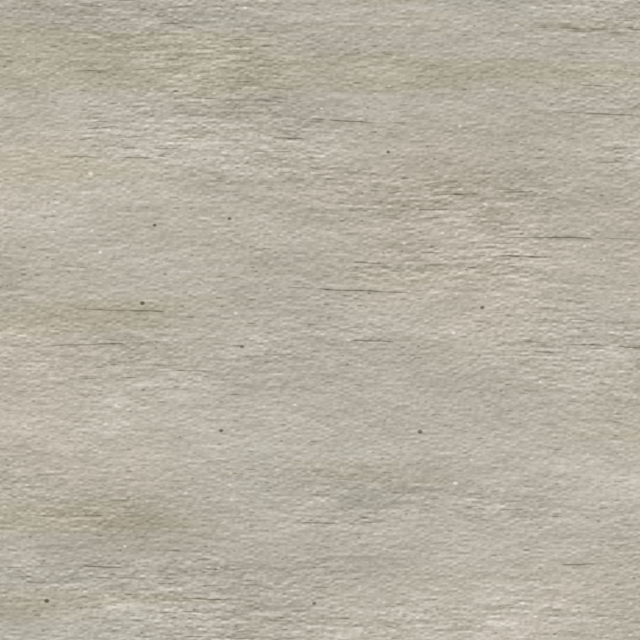
This texture is drawn by a WebGL 1 fragment shader. Its source:

```glsl
precision highp float;
// Weathered pale grey-beige wood: soft horizontal tone bands and olive stains
// from stretched fractal noise, a fine embossed grain with thin fibres, and
// scattered cracks, nicks, pits and pale flecks placed on jittered grids.

uniform vec2 u_resolution;

const vec3 DARK_WOOD = vec3(0.600, 0.582, 0.525);
const vec3 PALE_WOOD = vec3(0.790, 0.767, 0.720);
const vec3 OLIVE_STAIN = vec3(0.020, 0.021, 0.040);

float hash(vec2 p) {
  vec3 q = fract(p.xyx * 0.1031);
  q += dot(q, q.yzx + 33.33);
  return fract((q.x + q.y) * q.z);
}

// Smooth value noise in -1..1
float noise(vec2 p) {
  vec2 cell = floor(p);
  vec2 f = fract(p);
  f = f * f * (3.0 - 2.0 * f);
  float low = mix(hash(cell), hash(cell + vec2(1.0, 0.0)), f.x);
  float high = mix(hash(cell + vec2(0.0, 1.0)), hash(cell + 1.0), f.x);
  return 2.0 * mix(low, high, f.y) - 1.0;
}

float fbm(vec2 p) {
  float sum = 0.0;
  float amplitude = 0.53;
  for (int i = 0; i < 5; i++) {
    sum += amplitude * noise(p);
    p = p * 2.03 + vec2(17.3, 41.7);
    amplitude *= 0.53;
  }
  return sum;
}

// Height difference along the light direction
float emboss(vec2 p, vec2 toLight) {
  return noise(p) - noise(p + toLight);
}

// Tapered horizontal strokes, at most one per grid cell
float strokes(vec2 p, vec2 grid, float chance, float halfWidth, float blur, float seed) {
  vec2 cell = floor(p * grid);
  vec2 key = cell + seed;
  vec2 centre = vec2(0.4 + 0.2 * hash(key + 3.1), 0.2 + 0.6 * hash(key + 7.7));
  vec2 offset = (p * grid - cell - centre) / grid;
  float halfLength = mix(0.12, 0.38, hash(key + 11.9)) / grid.x;
  offset.y += offset.x * 0.10 * (hash(key + 15.3) - 0.5);
  float along = offset.x / halfLength;
  float taper = max(1.0 - along * along, 0.0);
  float cover = 1.0 - smoothstep(-blur, blur, abs(offset.y) - halfWidth * taper);
  return cover * smoothstep(0.0, 0.5, taper) * step(hash(key), chance);
}

// Small round spots with varied radius, at most one per grid cell
float spots(vec2 p, float grid, float chance, float radius, float blur, float seed) {
  vec2 cell = floor(p * grid);
  vec2 key = cell + seed;
  vec2 centre = 0.2 + 0.6 * vec2(hash(key + 5.3), hash(key + 9.1));
  vec2 offset = (p * grid - cell - centre) / grid;
  float size = radius * mix(0.5, 1.0, hash(key + 13.7));
  float rim = length(offset * vec2(0.8, 1.0)) - size;
  return (1.0 - smoothstep(-blur, blur, rim)) * step(hash(key), chance);
}

void main() {
  vec2 p = gl_FragCoord.xy / u_resolution.y;
  float pixel = 1.0 / u_resolution.y;
  float wave = 0.005 * noise(p * vec2(5.0, 4.0) + 2.0);
  wave += 0.0012 * noise(p * vec2(30.0, 20.0) + 9.0);
  vec2 bent = p + vec2(0.0, wave);

  // Broad weathering with ragged patches
  float tone = 0.60;
  tone += 0.24 * fbm(bent * vec2(1.3, 6.0) + 4.0);
  tone += 0.25 * fbm(bent * vec2(5.0, 17.0) + 23.0);
  tone += 0.15 * fbm(bent * vec2(18.0, 48.0) + 37.0);
  float stain = smoothstep(0.12, 0.50, fbm(bent * vec2(1.6, 16.0) + 61.0));
  float worn = smoothstep(-0.15, 0.35, fbm(p * vec2(3.0, 9.0) + 87.0));

  // Embossed grain and thin fibres
  float grain = 0.33 * emboss(bent * vec2(135.0, 250.0), vec2(-0.12, 0.6));
  grain += 0.18 * emboss(bent * vec2(60.0, 140.0) + 31.0, vec2(0.08, 0.5));
  grain += 0.18 * noise(bent * vec2(230.0, 300.0) + 53.0);
  grain += mix(0.08, 0.25, worn) * noise(bent * vec2(22.0, 250.0) + 71.0);
  tone += grain * mix(0.85, 1.15, worn);

  // Long cracks with soft shade, clustered short cracks, tiny nicks
  float broken = smoothstep(-0.5, 0.3, noise(p * vec2(45.0, 90.0) + 15.0));
  float cracks = 0.95 * broken * strokes(bent, vec2(2.7, 14.0), 0.42, 0.0010, pixel, 20.0);
  cracks += 0.16 * strokes(bent, vec2(2.7, 14.0), 0.42, 0.0030, 0.005, 20.0);
  cracks += 0.95 * worn * broken * strokes(bent, vec2(8.0, 48.0), 0.34, 0.0010, pixel, 140.0);
  cracks += 0.65 * worn * strokes(bent, vec2(17.0, 75.0), 0.26, 0.0009, pixel, 330.0);
  cracks += 0.60 * strokes(bent, vec2(42.0, 66.0), 0.14, 0.0012, pixel, 260.0);
  float lip = strokes(bent + vec2(0.0, 0.003), vec2(8.0, 48.0), 0.34, 0.0010, pixel, 140.0);
  tone += 0.30 * worn * broken * lip - cracks;

  // Pits and flecks
  tone -= 1.50 * spots(p, 7.0, 0.20, 0.0036, pixel, 380.0);
  tone -= 0.60 * spots(p, 34.0, 0.08, 0.0022, pixel, 440.0);
  tone += 0.80 * spots(p, 9.0, 0.12, 0.0034, pixel, 510.0);
  tone += 0.45 * spots(p, 40.0, 0.09, 0.0022, pixel, 620.0);

  // Slight warm and cool drift over the wood ramp
  vec3 color = DARK_WOOD + (PALE_WOOD - DARK_WOOD) * tone;
  color += vec3(0.008, 0.001, -0.007) * fbm(p * vec2(2.0, 3.0) + 97.0);
  color -= OLIVE_STAIN * stain;
  gl_FragColor = vec4(clamp(color, 0.0, 1.0), 1.0);
}
```
